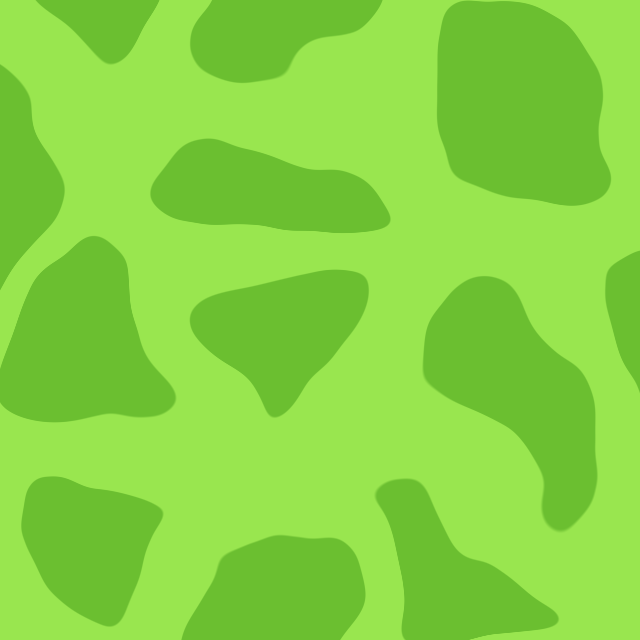
This pattern is drawn by a WebGL 2 fragment shader. Its source:

```glsl
#version 300 es
precision highp float;
// Flat two-tone camouflage: dark green rounded patches on a light green ground.

#define CELLS 2.9          // patches across the canvas
#define JITTER 0.72        // scatter of the patch centres
#define GAP 0.12           // half width of the light lanes, in cells
#define GAP_SPREAD 0.10    // variation of the lane width per patch
#define SHARPNESS 10.0     // higher means tighter patch corners
#define BEND_FREQ 1.6      // broad bends of the outlines
#define BEND_SIZE 0.42
#define NUB_FREQ 4.4       // small bumps on the outlines
#define NUB_SIZE 0.09
#define LIGHT_GREEN vec3(0.60, 0.90, 0.31)
#define DARK_GREEN vec3(0.42, 0.75, 0.19)

uniform vec2 u_resolution;
out vec4 fragColor;

vec3 hash3(vec2 p) {
    vec3 q = fract(p.xyx * vec3(0.1031, 0.1030, 0.0973));
    q += dot(q, q.yxz + 33.33);
    return fract((q.xxy + q.yzz) * q.zyx);
}

// Two independent channels of value noise, centred on zero
vec2 noise2(vec2 p) {
    vec2 i = floor(p);
    vec2 f = fract(p);
    f = f * f * f * (f * (f * 6.0 - 15.0) + 10.0);
    vec2 low = mix(hash3(i).xy, hash3(i + vec2(1.0, 0.0)).xy, f.x);
    vec2 high = mix(hash3(i + vec2(0.0, 1.0)).xy, hash3(i + 1.0).xy, f.x);
    return mix(low, high, f.y) - 0.5;
}

vec2 patchCentre(vec2 cell) {
    return cell + 0.5 + JITTER * (hash3(cell + 17.0).xy - 0.5);
}

// Signed depth inside a rounded, shrunken Voronoi cell
float patchDepth(vec2 p) {
    vec2 home = floor(p);
    vec2 nearestCell = home;
    float nearestDist = 1e5;
    for (int y = -1; y <= 1; y++) {
        for (int x = -1; x <= 1; x++) {
            vec2 cell = home + vec2(x, y);
            float dist = distance(p, patchCentre(cell));
            if (dist < nearestDist) {
                nearestDist = dist;
                nearestCell = cell;
            }
        }
    }

    // Smooth minimum of the distances to all cell borders
    vec2 centre = patchCentre(nearestCell);
    float borderSum = 0.0;
    for (int y = -2; y <= 2; y++) {
        for (int x = -2; x <= 2; x++) {
            if (x == 0 && y == 0) continue;
            vec2 other = patchCentre(nearestCell + vec2(x, y));
            float border = dot(0.5 * (centre + other) - p, normalize(other - centre));
            borderSum += exp(-SHARPNESS * border);
        }
    }
    float gap = GAP + GAP_SPREAD * (hash3(nearestCell + 17.0).z - 0.5);
    return -log(borderSum) / SHARPNESS - gap;
}

void main() {
    vec2 p = CELLS * gl_FragCoord.xy / u_resolution.y + 5.3;

    // Bend the domain so the patches become lobed and irregular
    vec2 bend = BEND_SIZE * noise2(p * BEND_FREQ);
    vec2 nubs = NUB_SIZE * noise2(p * NUB_FREQ + 31.7);

    float depth = patchDepth(p + bend + nubs);
    float softness = 0.75 * CELLS / u_resolution.y;
    float cover = smoothstep(-softness, softness, depth);
    fragColor = vec4(mix(LIGHT_GREEN, DARK_GREEN, cover), 1.0);
}
```
